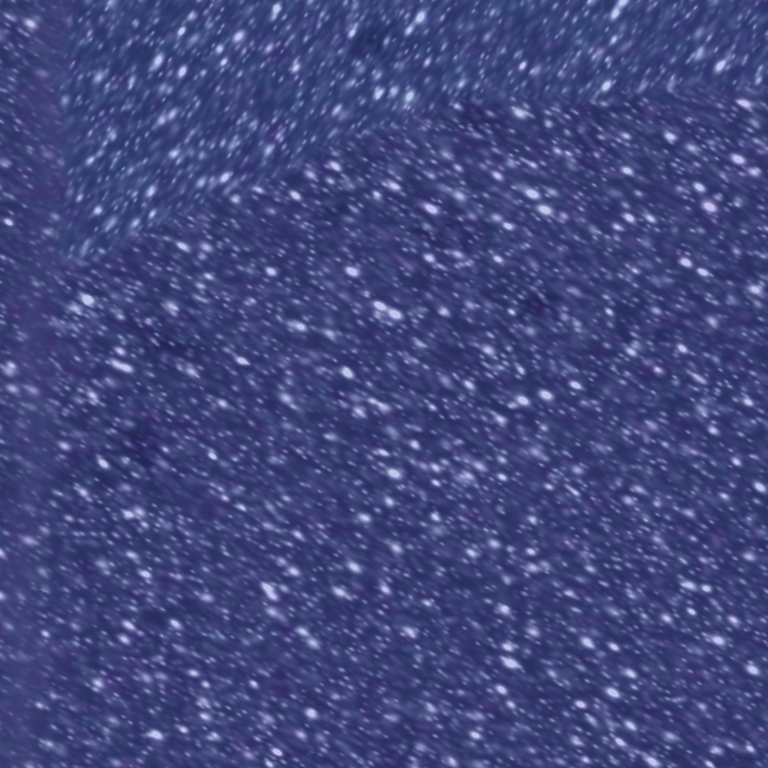
Reproduce this texture procedurally as a WebGL 1 fragment shader.

```glsl
precision highp float;
// Glittering indigo grain: slanted bright flecks, a wedge of crossing grain above, a hazy seam at left.
uniform vec2 u_resolution;

// Tones from deep shadow to glint
const vec3 SHADOW = vec3(0.12, 0.13, 0.31);
const vec3 DEEP   = vec3(0.18, 0.20, 0.40);
const vec3 BODY   = vec3(0.23, 0.25, 0.46);
const vec3 LIGHT  = vec3(0.29, 0.31, 0.52);
const vec3 SHEEN  = vec3(0.38, 0.41, 0.61);
const vec3 BRIGHT = vec3(0.53, 0.55, 0.74);
const vec3 GLINT  = vec3(0.76, 0.77, 0.93);

// Cell sizes in canvas units: along and across the grain
const vec2 MOTTLE_CELL = vec2(0.015, 0.0085);
const vec2 FLECK_CELL  = vec2(0.0125, 0.0078);
const vec2 GLINT_CELL  = vec2(0.024, 0.017);
const float PATCH_CELL = 0.13;

const float MAIN_ANGLE  = -0.52;
const float WEDGE_ANGLE = 0.95;
const float TILT        = 0.9;   // random turn of single flecks

const float BASE_LEVEL    = 0.204;
const float MOTTLE_AMOUNT = 0.10;
const float FLECK_AMOUNT  = 0.36;
const float GLINT_AMOUNT  = 0.90;
const float PATCH_AMOUNT  = 0.07;
const float MOTTLE_MEAN   = 0.39;

vec3 hash3(vec2 p) {
  vec3 q = fract(p.xyx * vec3(0.1031, 0.1030, 0.0973));
  q += dot(q, q.yxz + 33.33);
  return fract((q.xxy + q.yzz) * q.zyx);
}

vec2 rotate(vec2 p, float angle) {
  float c = cos(angle), s = sin(angle);
  return vec2(c * p.x + s * p.y, c * p.y - s * p.x);
}

// Sum of soft spots, one per cell; a higher power leaves fewer strong ones
float spots(vec2 p, float radius, float power, float seed) {
  vec2 cell = floor(p);
  float sum = 0.0;
  for (int j = -1; j <= 1; j++) {
    for (int i = -1; i <= 1; i++) {
      vec2 id = cell + vec2(float(i), float(j));
      vec3 h = hash3(id + seed);
      vec2 d = p - id - (0.15 + 0.7 * h.xy);
      d = rotate(d, TILT * (fract(h.z * 57.0) - 0.5)) * vec2(0.9, 1.1);
      float r = radius * mix(0.75, 1.25, fract(h.z * 31.0));
      sum += pow(h.z, power) * exp(-dot(d, d) / (r * r));
    }
  }
  return sum;
}

// Brightness offset of grain running along one angle
float grain(vec2 uv, float angle, float seed) {
  vec2 p = rotate(uv, angle);
  float mottle = spots(p / MOTTLE_CELL, 0.5, 1.0, seed) - MOTTLE_MEAN;
  float flecks = spots(p / FLECK_CELL, 0.32, 3.0, seed + 211.0);
  float glints = spots(p / GLINT_CELL, 0.28, 8.0, seed + 433.0);
  return MOTTLE_AMOUNT * mottle + FLECK_AMOUNT * flecks + GLINT_AMOUNT * glints;
}

// Colour ramp, indexed by the red level
vec3 toneRamp(float level) {
  vec3 c = mix(SHADOW, DEEP, clamp((level - 0.12) / 0.06, 0.0, 1.0));
  c = mix(c, BODY,   clamp((level - 0.18) / 0.05, 0.0, 1.0));
  c = mix(c, LIGHT,  clamp((level - 0.23) / 0.06, 0.0, 1.0));
  c = mix(c, SHEEN,  clamp((level - 0.29) / 0.09, 0.0, 1.0));
  c = mix(c, BRIGHT, clamp((level - 0.38) / 0.15, 0.0, 1.0));
  return mix(c, GLINT, clamp((level - 0.53) / 0.23, 0.0, 1.0));
}

void main() {
  vec2 uv = gl_FragCoord.xy / u_resolution;

  // Regions: hazy seam and upper wedge
  float wobble = 0.006 * sin(uv.y * 19.0) + 0.004 * sin(uv.y * 47.0 + 1.3);
  float fromSeam = uv.x - (0.02 + 0.05 * uv.y + wobble);
  float haze = 0.75 * exp(-fromSeam * fromSeam / 0.0009);
  float wedgeEdge = min(0.617 + 0.43 * uv.x, 0.82 + 0.07 * uv.x)
                  + 0.006 * sin(uv.x * 31.0);
  float wedge = smoothstep(-0.015, 0.02, uv.y - wedgeEdge)
              * smoothstep(0.0, 0.035, fromSeam);

  // Grain, softened in the seam
  float g = mix(grain(uv, MAIN_ANGLE, 100.0), grain(uv, WEDGE_ANGLE, 700.0), wedge);
  g = mix(g, 0.035 + 0.2 * g, haze);

  // Broad drift and dark patches
  float drift = sin(uv.x * 9.0 + 2.0 * sin(uv.y * 7.0)) * sin(uv.y * 11.0 + uv.x * 4.0);
  float patches = spots(uv / PATCH_CELL + 5.0, 0.25, 7.0, 50.0);
  float level = BASE_LEVEL + g + 0.006 * drift + 0.012 * wedge - PATCH_AMOUNT * patches;

  // Slight shift between violet and teal
  float hue = spots(rotate(uv, MAIN_ANGLE) / GLINT_CELL, 0.5, 1.0, 907.0) - MOTTLE_MEAN;
  vec3 tint = hue * vec3(0.022, -0.022, 0.01)
            + wedge * vec3(-0.008, 0.012, 0.012)
            + haze * vec3(0.01, -0.002, 0.0);
  gl_FragColor = vec4(toneRamp(level) + tint, 1.0);
}
```
